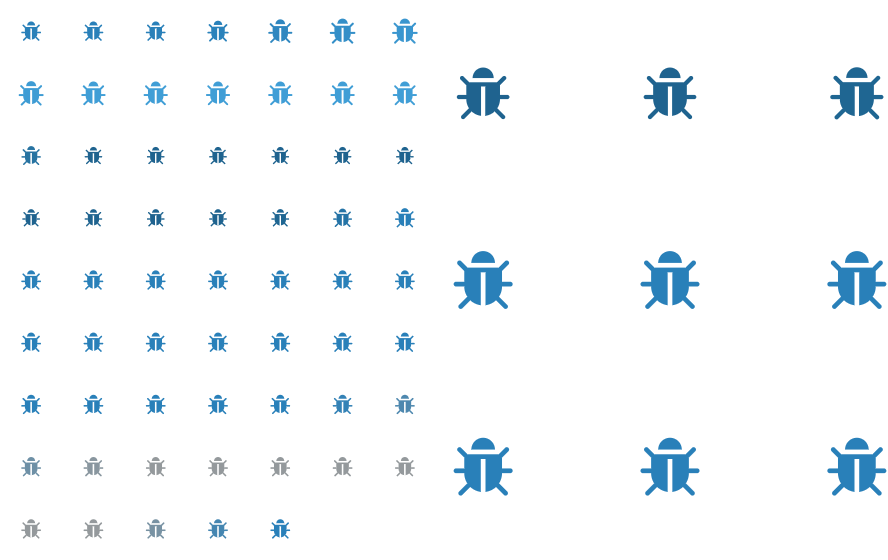
Left: the whole. Right: its middle third, enlarged.
This pattern is drawn by a WebGL 2 fragment shader. Its source:

```glsl
#version 300 es
precision highp float;

uniform vec2 u_resolution;
out vec4 outColor;

const vec2 GRID = vec2(7.0, 9.0);
const float FRAME_COUNT = 61.0;

const vec3 PAPER = vec3(1.0);
const vec3 BASE_BLUE = vec3(0.16, 0.50, 0.725);
const vec3 LIGHT_BLUE = vec3(0.25, 0.62, 0.84);
const vec3 DARK_BLUE = vec3(0.12, 0.39, 0.56);
const vec3 GREY = vec3(0.58, 0.60, 0.61);

// Bug half width, as a fraction of a cell
const float BASE_SIZE = 0.158;
const float PEAK_SIZE = 0.205;
const float LARGE_SIZE = 0.194;
const float SMALL_SIZE = 0.141;

const float LEG_RADIUS = 0.08;

float segmentDistance(vec2 p, vec2 a, vec2 b) {
    vec2 ab = b - a;
    float t = clamp(dot(p - a, ab) / dot(ab, ab), 0.0, 1.0);
    return length(p - a - ab * t);
}

float headDistance(vec2 p) {
    float base = 0.58;
    return max(length(p - vec2(0.0, base)) - 0.40, base - p.y);
}

// Flat, chamfered top and round bottom, split by a central slit
float bodyDistance(vec2 p) {
    float shell = segmentDistance(p, vec2(0.0, -0.22), vec2(0.0, 1.0)) - 0.64;
    float chamfer = (p.x + p.y - 0.95) * 0.7071;
    float slit = max(p.x - 0.08, p.y - 0.26);
    return max(max(shell, p.y - 0.42), max(chamfer, -slit));
}

float legsDistance(vec2 p) {
    float upper = segmentDistance(p, vec2(0.80, 0.58), vec2(0.54, 0.32));
    float middle = segmentDistance(p, vec2(0.92, -0.14), vec2(0.55, -0.14));
    float lower = segmentDistance(p, vec2(0.76, -0.90), vec2(0.46, -0.60));
    return min(upper, min(middle, lower)) - LEG_RADIUS;
}

float bugDistance(vec2 p) {
    p.x = abs(p.x);
    return min(headDistance(p), min(bodyDistance(p), legsDistance(p)));
}

// Weights of the pressed and released stages
float pressStage(float frame) { return smoothstep(13.0, 14.5, frame); }
float releaseStage(float frame) { return smoothstep(24.5, 27.3, frame); }

float bugSize(float frame) {
    float size = mix(BASE_SIZE, PEAK_SIZE, smoothstep(2.0, 5.0, frame));
    size = mix(size, LARGE_SIZE, smoothstep(6.0, 8.0, frame));
    size = mix(size, SMALL_SIZE, pressStage(frame));
    return mix(size, BASE_SIZE, releaseStage(frame));
}

vec3 bugColor(float frame) {
    vec3 color = mix(BASE_BLUE, LIGHT_BLUE, smoothstep(2.0, 8.0, frame));
    color = mix(color, DARK_BLUE, pressStage(frame));
    color = mix(color, BASE_BLUE, releaseStage(frame));
    float faded = smoothstep(46.0, 51.0, frame) - smoothstep(57.0, 60.0, frame);
    return mix(color, GREY, faded);
}

void main() {
    vec2 grid = gl_FragCoord.xy / u_resolution * GRID;
    vec2 cell = floor(grid);
    vec2 cellPixels = u_resolution / GRID;
    float unit = min(cellPixels.x, cellPixels.y);

    // Frames run left to right, from the top row down
    float frame = (GRID.y - 1.0 - cell.y) * GRID.x + cell.x;
    float size = bugSize(frame);
    vec2 p = (fract(grid) - 0.5) * cellPixels / (unit * size);

    float pixel = 1.0 / (unit * size);
    float coverage = clamp(0.5 - bugDistance(p) / pixel, 0.0, 1.0);
    coverage *= step(frame, FRAME_COUNT - 0.5);

    outColor = vec4(mix(PAPER, bugColor(frame), coverage), 1.0);
}
```
